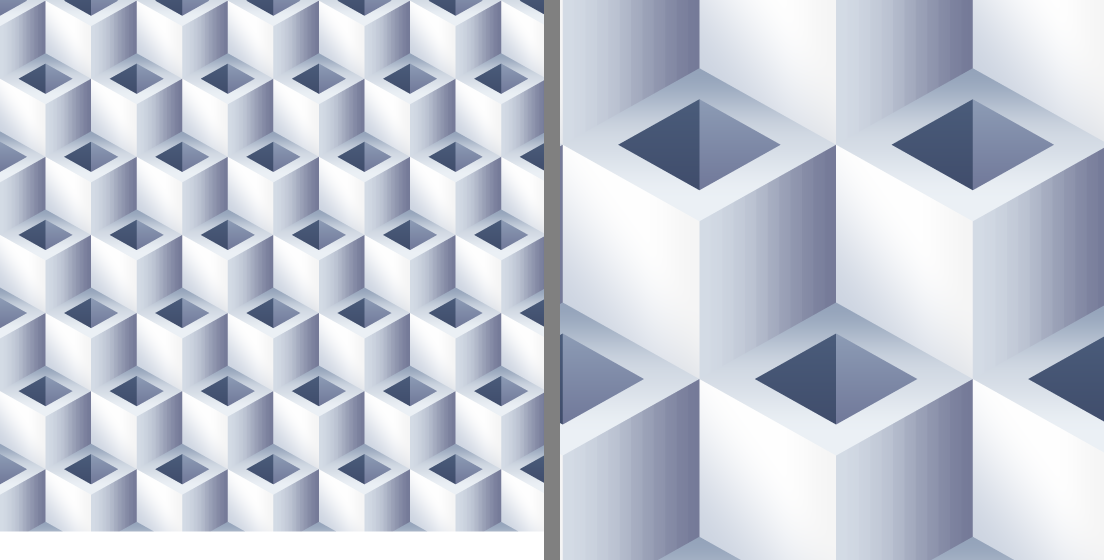
Left, the full canvas; right, a detail of the centre.
This pattern is drawn by a Shadertoy shader. Its source:

```glsl
// Staggered rows of isometric cubes, each with a square pit sunk in its top.
// Every sample is folded into one hexagonal cube cell, split into faces and
// shaded with gradients; a sample grid smooths edges. A blank strip ends it.

const float COLUMNS = 5.97;      // cubes across the canvas
const float ROW_STEP = 0.857;    // row spacing, in cube widths
const float HALF_TOP = 0.28;     // half height of the top rhombus
const float WALL = ROW_STEP - HALF_TOP;
const float PIT = 0.595;         // pit size relative to the top
const float PATTERN_END = 5.832; // where the blank strip starts
const vec2 FIRST_ROW = vec2(0.0, 0.864);
const int SAMPLES = 4;

// Position relative to the centre of the cube top, with y pointing down.
vec2 cubeCell(vec2 p) {
    p -= FIRST_ROW;
    float row = floor((p.y + HALF_TOP) / ROW_STEP);
    float y = p.y - row * ROW_STEP;
    float x = fract(p.x - 0.5 * mod(row, 2.0)) - 0.5;
    // Corners above the rhombus belong to the walls of the previous row.
    if (y < -HALF_TOP * (1.0 - 2.0 * abs(x))) {
        y += ROW_STEP;
        x = fract(x + 1.0) - 0.5;
    }
    return vec2(x, y);
}

vec3 pitColor(vec2 q) {
    float down = 0.5 + 0.5 * q.y / (HALF_TOP * PIT);
    vec3 left = mix(vec3(0.29, 0.36, 0.48), vec3(0.25, 0.30, 0.42), down);
    vec3 right = mix(vec3(0.55, 0.61, 0.71), vec3(0.44, 0.47, 0.60), down);
    return q.x < 0.0 ? left : right;
}

vec3 rimColor(vec2 q) {
    float down = 0.5 + 0.5 * q.y / HALF_TOP;
    vec3 back = mix(vec3(0.58, 0.64, 0.73), vec3(0.82, 0.85, 0.89),
                    smoothstep(0.0, 0.48, down));
    return mix(back, vec3(0.92, 0.94, 0.96), smoothstep(0.4, 0.85, down));
}

// Bright wall, shaded toward its lower outer corner.
vec3 leftWallColor(float across, float down) {
    float light = smoothstep(-0.05, 0.75, 0.45 * across + 0.65 * (1.0 - down));
    vec3 color = mix(vec3(0.80, 0.83, 0.88), vec3(0.995), light);
    return color - 0.035 * smoothstep(0.6, 1.0, across);
}

// Shaded wall, darkening sideways in faint bands.
vec3 rightWallColor(float across) {
    float banded = (floor(across * 12.0) + 0.5) / 12.0;
    float shade = mix(across, banded, 0.5);
    vec3 color = mix(vec3(0.83, 0.86, 0.90), vec3(0.68, 0.71, 0.78),
                     smoothstep(0.0, 0.65, shade));
    return mix(color, vec3(0.45, 0.47, 0.59), smoothstep(0.35, 1.05, shade));
}

vec3 cubeColor(vec2 q) {
    float rhombus = 2.0 * abs(q.x) + abs(q.y) / HALF_TOP;
    if (rhombus < PIT) return pitColor(q);
    if (rhombus < 1.0) return rimColor(q);
    float down = (q.y - HALF_TOP * (1.0 - 2.0 * abs(q.x))) / WALL;
    return q.x < 0.0 ? leftWallColor(1.0 + 2.0 * q.x, down)
                     : rightWallColor(2.0 * q.x);
}

vec3 scene(vec2 p) {
    return p.y > PATTERN_END ? vec3(1.0) : cubeColor(cubeCell(p));
}

void mainImage(out vec4 fragColor, in vec2 fragCoord) {
    float scale = COLUMNS / iResolution.x;
    vec3 sum = vec3(0.0);
    for (int j = 0; j < SAMPLES; j++) {
        for (int i = 0; i < SAMPLES; i++) {
            vec2 offset = (vec2(i, j) + 0.5) / float(SAMPLES) - 0.5;
            vec2 pos = fragCoord + offset;
            sum += scene(vec2(pos.x, iResolution.y - pos.y) * scale);
        }
    }
    fragColor = vec4(sum / float(SAMPLES * SAMPLES), 1.0);
}
```
